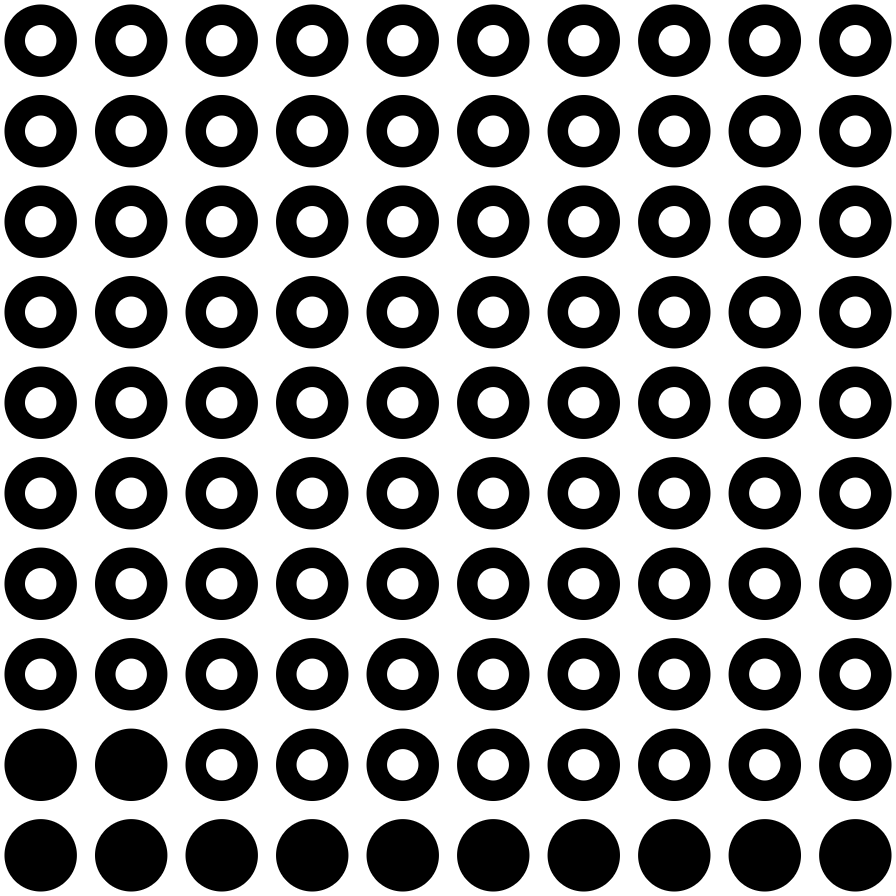
Reproduce this pattern procedurally as a three.js fragment shader.

```glsl
varying vec2 vUv;

const float COUNT = 10.0;
const float FILLED = 12.0;
const float MARGIN = 0.005;
const float GAP_RATIO = 0.25;
const float HOLE_RADIUS = 0.0175;
const vec3 PAPER = vec3(1.0);
const vec3 INK = vec3(0.0);

// Antialiased disc coverage
float disc(vec2 p, float radius, float pixel) {
  return clamp(0.5 + (radius - length(p)) / pixel, 0.0, 1.0);
}

// Disc with an optional round hole
float ring(vec2 p, float outer, float inner, float hollow, float pixel) {
  return disc(p, outer, pixel) * (1.0 - hollow * disc(p, inner, pixel));
}

void main() {
  // Grid sizes: discs and gaps fill the canvas between the margins
  float diameter = (1.0 - 2.0 * MARGIN) / (COUNT + (COUNT - 1.0) * GAP_RATIO);
  float radius = 0.5 * diameter;
  float pitch = diameter * (1.0 + GAP_RATIO);
  float pixel = max(fwidth(vUv.x), 0.00001);

  // Nearest cell and position around its centre
  vec2 first = vec2(MARGIN + radius);
  vec2 cell = clamp(floor((vUv - first) / pitch + 0.5), 0.0, COUNT - 1.0);
  vec2 local = vUv - first - cell * pitch;

  // Solid discs fill the count from the lower left, row by row
  float index = cell.x + cell.y * COUNT;
  float hollow = step(FILLED - 0.5, index);

  float ink = ring(local, radius, HOLE_RADIUS, hollow, pixel);
  gl_FragColor = vec4(mix(PAPER, INK, ink), 1.0);
}
```
